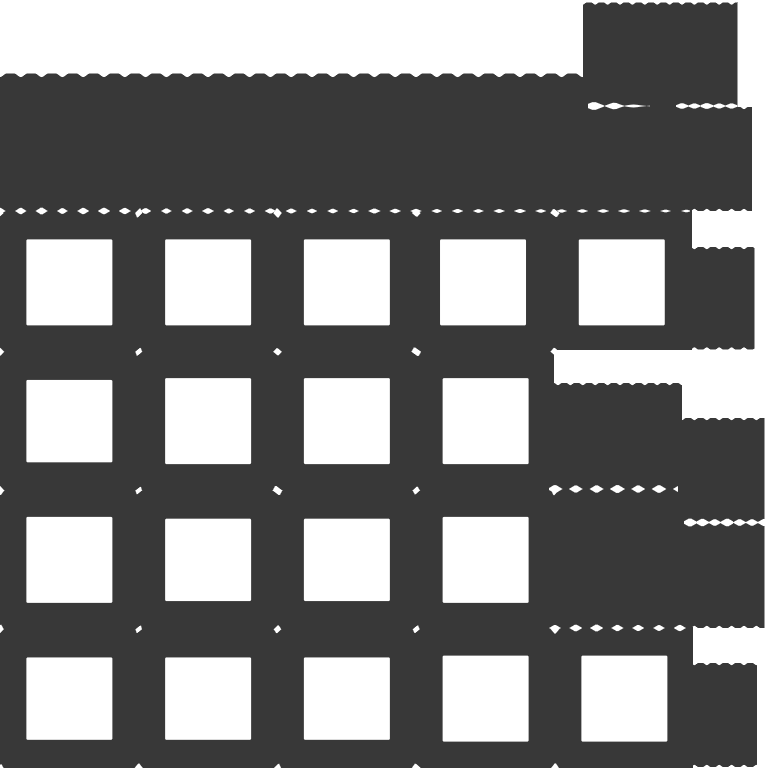
A WebGL 1 fragment shader for this pattern:

```glsl
precision highp float;
// Dark slab with a stepped, scalloped right edge, a grid of square windows and worn beaded seams.
uniform vec2 u_resolution;

#define UNITS 768.0          // canvas width in design units
#define PITCH 138.75         // spacing of the window grid
#define WINDOW_HALF 43.0     // half side of a window
#define SHORT_HALF 41.2      // half height of the shorter windows
#define CORNER 1.5           // window corner radius
#define COARSE 20.8          // long scallop and bead spacing
#define FINE 12.4            // short scallop spacing
#define SCALLOP 0.17         // notch depth relative to spacing
#define JOINT 3.6            // radius of the holes at grid joints
#define DARK vec3(0.22)
#define LIGHT vec3(1.0)

float hash(vec2 p) {
  return fract(sin(dot(p, vec2(127.1, 311.7))) * 43758.5453);
}

float coverage(float d) {
  return clamp(0.5 - d * u_resolution.x / UNITS, 0.0, 1.0);
}

// Box between two corners; its top and bottom are notched at the given spacing.
float slab(vec2 p, vec2 lo, vec2 hi, float spacing) {
  float tooth = abs(fract(p.x / spacing) - 0.5) * 2.0;
  float notch = SCALLOP * spacing * smoothstep(0.35, 1.0, tooth);
  vec2 d = abs(p - 0.5 * (lo + hi)) - 0.5 * (hi - lo);
  return max(d.x, d.y + notch);
}

float plainSlab(vec2 p, vec2 lo, vec2 hi) {
  vec2 d = abs(p - 0.5 * (lo + hi)) - 0.5 * (hi - lo);
  return max(d.x, d.y);
}

// Diamond with clipped upper and lower tips.
float bead(vec2 p, vec2 size) {
  p = abs(p);
  float d = (p.x / size.x + p.y / size.y - 1.0) * size.x * size.y / length(size);
  return max(d, p.y - 0.85 * size.y);
}

// Row of uneven beads running from start to end at one height.
float seam(vec2 p, float start, float end, float height, float spacing, vec2 size) {
  float i = floor((p.x - start) / spacing + 0.5);
  vec2 q = p - vec2(start + i * spacing, height);
  size *= 0.9 + 0.2 * hash(vec2(i, height));
  return max(bead(q, size), max(start - 6.0 - p.x, p.x - end));
}

float solid(vec2 p) {
  // Left wall, upper band and the wide rows
  float d = plainSlab(p, vec2(-20.0, -20.0), vec2(554.0, 570.0));
  d = min(d, slab(p, vec2(-20.0, 540.0), vec2(584.0, 694.5), COARSE));
  d = min(d, plainSlab(p, vec2(540.0, 418.0), vec2(692.0, 560.0)));
  d = min(d, plainSlab(p, vec2(540.0, -20.0), vec2(693.0, 141.0)));
  // Stepped blocks on the right, from the top down
  d = min(d, slab(p, vec2(583.0, 650.0), vec2(737.5, 765.5), FINE));
  d = min(d, slab(p, vec2(560.0, 557.0), vec2(752.0, 661.0), FINE));
  d = min(d, slab(p, vec2(680.0, 418.5), vec2(754.5, 521.0), FINE));
  d = min(d, slab(p, vec2(540.0, 130.0), vec2(682.0, 385.0), FINE));
  d = min(d, slab(p, vec2(680.0, 140.0), vec2(764.5, 350.0), FINE));
  return min(d, slab(p, vec2(685.0, 1.0), vec2(757.0, 105.0), FINE));
}

float windows(vec2 p) {
  vec2 cell = floor(p / PITCH);
  vec2 q = p - (cell + 0.5) * PITCH;
  bool outerRow = cell.y < 0.5 || cell.y > 2.5;
  if (cell.y > 3.5 || cell.x > (outerRow ? 4.5 : 3.5)) return 1e3;
  // Some windows are lower, and the top right ones sit a little left
  bool isShort = cell.x < 0.5 ? mod(cell.y, 2.0) < 0.5 : cell.x < 2.5 && cell.y < 1.5;
  q.x += 2.6 * step(2.5, cell.x) * step(2.5, cell.y);
  vec2 halfSize = vec2(WINDOW_HALF, isShort ? SHORT_HALF : WINDOW_HALF);
  vec2 d = abs(q) - halfSize + CORNER;
  return length(max(d, 0.0)) + min(max(d.x, d.y), 0.0) - CORNER;
}

// Small irregular holes where the grid lines cross.
float joints(vec2 p) {
  vec2 node = floor(p / PITCH + 0.5);
  if (node.x > 4.5 || node.y > 4.5) return 1e3;
  vec2 q = p - node * PITCH;
  float r = hash(node + 3.0);
  q.x += (r - 0.5) * q.y;
  vec2 size = JOINT * vec2(0.9 + 0.5 * r, 1.1 + 0.4 * hash(node + 9.0));
  return bead(q, size);
}

float seams(vec2 p) {
  float fade = mix(3.8, 1.6, clamp(p.x / 690.0, 0.0, 1.0));
  float d = seam(p, 0.0, 690.0, 557.0, COARSE, vec2(5.8, fade));
  d = min(d, seam(p, 594.0, 650.0, 662.0, COARSE, vec2(11.5, mix(4.5, 1.0, smoothstep(605.0, 645.0, p.x)))));
  d = min(d, seam(p, 682.0, 738.0, 662.0, FINE, vec2(8.0, 3.2)));
  d = min(d, seam(p, 555.0, 678.0, 279.0, COARSE, vec2(7.5, 4.5)));
  d = min(d, seam(p, 690.0, 765.0, 245.5, FINE, vec2(7.6, 4.2)));
  return min(d, seam(p, 555.0, 686.0, 140.0, COARSE, vec2(6.5, 3.8)));
}

void main() {
  vec2 p = gl_FragCoord.xy / u_resolution * UNITS;
  float holes = min(windows(p), min(joints(p), seams(p)));
  float ink = coverage(max(solid(p), -holes));
  gl_FragColor = vec4(mix(LIGHT, DARK, ink), 1.0);
}
```
